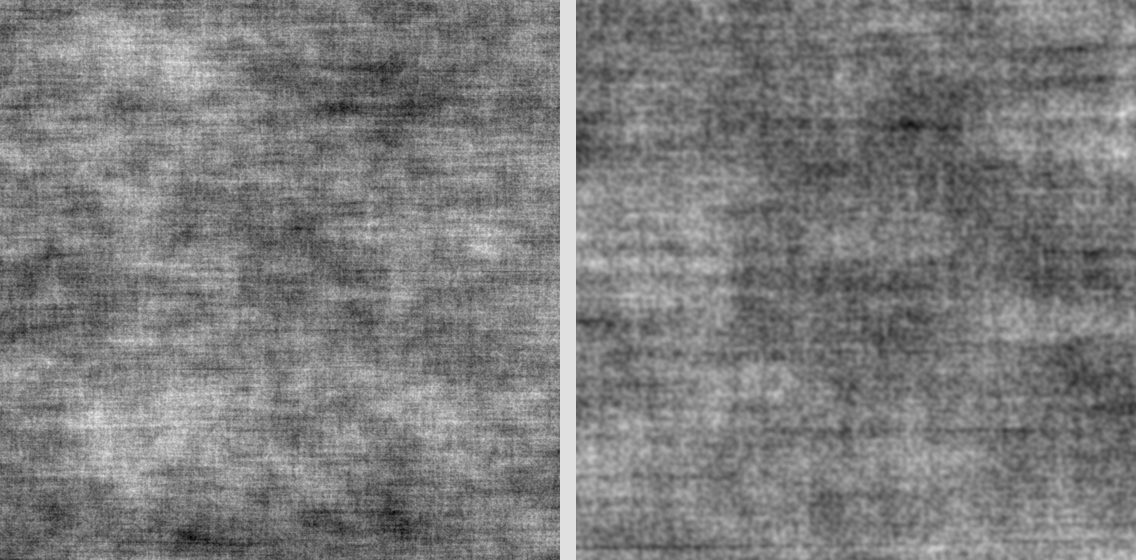
Left, the full canvas; right, a detail of the centre.
Reproduce this texture procedurally as a Shadertoy shader.

```glsl
// Worn grey woven cloth: wavering light and dark bands, broad clouds and smaller
// square-set patches under weft and warp streaks, a few dark threads and grain.
// Gradient noise is normalised to unit deviation; contrasts are grey-level spreads.

const float MEAN_GREY      = 0.485;
const float BAND_CONTRAST  = 0.062;
const float CLOUD_CONTRAST = 0.084;
const float PATCH_CONTRAST = 0.047;
const float WEFT_CONTRAST  = 0.036;
const float WARP_CONTRAST  = 0.023;
const float GRAIN_CONTRAST = 0.041;

// Noise cells across the canvas, horizontally and vertically
const vec2 CLOUD_CELLS = vec2(1.7, 3.0);
const vec2 PATCH_CELLS = vec2(13.0, 17.0);
const vec2 WEFT_CELLS  = vec2(4.0, 74.0);
const vec2 WARP_CELLS  = vec2(78.0, 10.0);
const vec2 GRAIN_CELLS = vec2(140.0, 150.0);

const float BAND_COUNT  = 2.0;
const float BAND_CENTRE = 0.78;
const float BAND_WAVER  = 0.026;

const float CLOUD_GAIN  = 0.62;
const float PATCH_GAIN  = 0.75;
const float STREAK_GAIN = 0.85;
const float GRAIN_GAIN  = 1.10;
const float LACUNARITY  = 1.87;
const float NOISE_DEVIATION = 0.22;

const int   THREAD_COUNT = 6;
const float THREAD_WIDTH = 0.0016;
const float THREAD_DEPTH = 0.085;
const float TAU = 6.2831853;

// Integer hash of a lattice cell, giving a value from 0 to 1
float hash(vec2 cell, float seed) {
    uvec3 q = uvec3(ivec3(vec3(cell, seed)));
    uint h = q.x * 1597334673u ^ q.y * 3812015801u ^ q.z * 2798796415u;
    h = (h ^ (h >> 16)) * 2246822519u;
    h = (h ^ (h >> 13)) * 3266489917u;
    h ^= h >> 16;
    return float(h >> 8) / 16777216.0;
}

// Slope of one lattice corner, projected on the offset from it
float corner(vec2 cell, vec2 offset, float seed) {
    float angle = TAU * hash(cell, seed);
    return dot(vec2(cos(angle), sin(angle)), offset);
}

float gradientNoise(vec2 p, float seed) {
    vec2 cell = floor(p), f = fract(p), e = vec2(1.0, 0.0);
    vec2 blend = f * f * f * (f * (f * 6.0 - 15.0) + 10.0);
    float low  = mix(corner(cell, f, seed),
                     corner(cell + e.xy, f - e.xy, seed), blend.x);
    float high = mix(corner(cell + e.yx, f - e.yx, seed),
                     corner(cell + e.xx, f - e.xx, seed), blend.x);
    return mix(low, high, blend.y) / NOISE_DEVIATION;
}

// Sum of octaves, scaled back to unit deviation
float fractalNoise(vec2 p, int octaves, float gain, float seed) {
    float sum = 0.0, power = 0.0, amplitude = 1.0;
    for (int i = 0; i < octaves; i++) {
        float layer = seed + float(i);
        vec2 shift = 40.0 * vec2(hash(vec2(1.0), layer), hash(vec2(2.0), layer));
        sum += amplitude * gradientNoise(p + shift, layer);
        power += amplitude * amplitude;
        amplitude *= gain;
        p *= LACUNARITY;
    }
    return sum / sqrt(power);
}

// Sparse, slightly tilted dark threads that fade out at both ends
float darkThreads(vec2 uv) {
    float total = 0.0;
    for (int i = 0; i < THREAD_COUNT; i++) {
        float id = float(i);
        vec2 centre = vec2(hash(vec2(id, 3.0), 7.0),
                           (id + hash(vec2(id, 4.0), 7.0)) / float(THREAD_COUNT));
        float tilt = 0.04 * (hash(vec2(id, 5.0), 7.0) - 0.5);
        float reach = mix(0.12, 0.35, hash(vec2(id, 6.0), 7.0));
        vec2 d = uv - centre;
        float across = (d.y - tilt * d.x) / THREAD_WIDTH;
        total += exp(-across * across) * (1.0 - smoothstep(0.3 * reach, reach, abs(d.x)));
    }
    return total;
}

void mainImage(out vec4 fragColor, in vec2 fragCoord) {
    vec2 uv = fragCoord / iResolution.y;

    // Ragged borders follow the weave, so patches get square-set edges
    vec2 fray = vec2(fractalNoise(uv * vec2(5.0, 60.0), 2, STREAK_GAIN, 80.0),
                     fractalNoise(uv * vec2(60.0, 5.0), 2, STREAK_GAIN, 90.0));
    vec2 frayed = uv + fray * vec2(0.005, 0.003);

    // Broad light and dark
    float waver = BAND_WAVER * fractalNoise(uv * vec2(3.0, 2.0), 2, CLOUD_GAIN, 20.0);
    float bands = cos(TAU * BAND_COUNT * (frayed.y - BAND_CENTRE + waver));
    float clouds = fractalNoise(frayed * CLOUD_CELLS, 4, CLOUD_GAIN, 10.0);
    float patches = fractalNoise(frayed * PATCH_CELLS, 3, PATCH_GAIN, 60.0);

    // Weft runs across, warp runs upward; grain is turned off the pixel grid
    float weft = fractalNoise(uv * WEFT_CELLS, 3, STREAK_GAIN, 30.0);
    float warp = fractalNoise(uv * WARP_CELLS, 3, STREAK_GAIN, 40.0);
    vec2 turned = mat2(0.8, 0.6, -0.6, 0.8) * uv;
    float grain = fractalNoise(turned * GRAIN_CELLS, 2, GRAIN_GAIN, 50.0);

    float grey = MEAN_GREY + BAND_CONTRAST * bands
               + CLOUD_CONTRAST * clouds + PATCH_CONTRAST * patches
               + WEFT_CONTRAST * weft + WARP_CONTRAST * warp
               + GRAIN_CONTRAST * grain - THREAD_DEPTH * darkThreads(uv);
    fragColor = vec4(vec3(clamp(grey, 0.0, 1.0)), 1.0);
}
```
